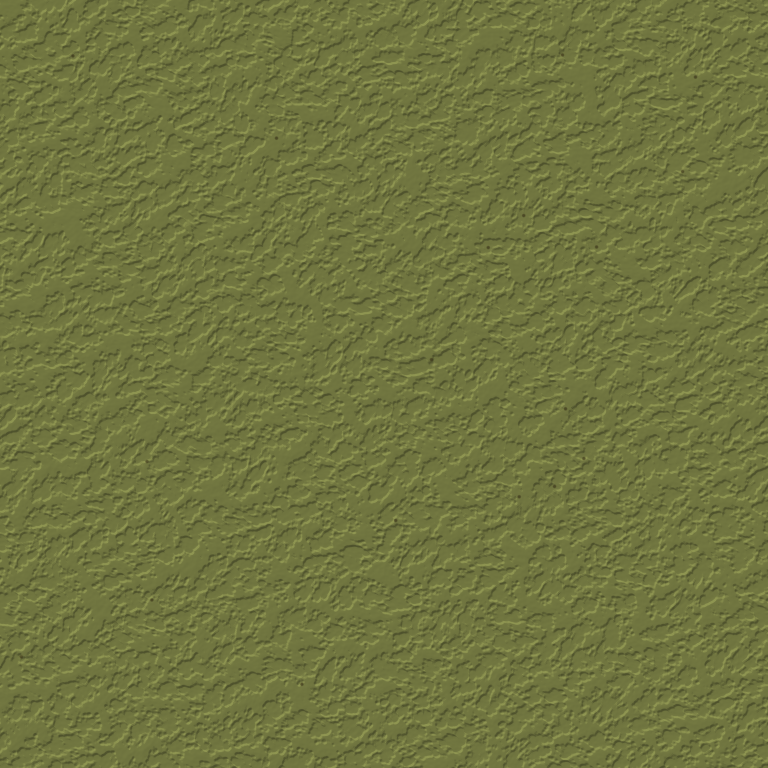
A WebGL 1 fragment shader for this texture:

```glsl
precision highp float;
// Olive stucco: flat plateaus with crisp, ragged edges, slanting up to the right.
// Layered cellular noise is flattened into plateaus, then embossed by comparing
// the height on either side of each point along the light direction.

uniform vec2 u_resolution;

vec2 hash2(vec2 cell) {
  vec2 k = vec2(dot(cell, vec2(127.1, 311.7)), dot(cell, vec2(269.5, 183.3)));
  return fract(sin(k) * 43758.55);
}

// Distance to the nearest scattered point
float cellular(vec2 p) {
  vec2 cell = floor(p);
  vec2 local = fract(p);
  float nearest = 4.0;
  for (int y = -1; y <= 1; y++) {
    for (int x = -1; x <= 1; x++) {
      vec2 neighbour = vec2(float(x), float(y));
      vec2 toPoint = neighbour + hash2(cell + neighbour) - local;
      nearest = min(nearest, dot(toPoint, toPoint));
    }
  }
  return sqrt(nearest);
}

// Plaster height: slightly stretched octaves pressed into plateaus
float plasterHeight(vec2 p) {
  vec2 along = vec2(0.92, 0.39);
  vec2 across = vec2(-0.39, 0.92);
  vec2 q = vec2(dot(p, along) * 25.0, dot(p, across) * 40.0);
  q += 0.12 * sin(q.yx * 1.7 + vec2(0.4, 2.1));

  // Finer octaves are rounder, which breaks the edges up
  vec2 fine = q * vec2(1.25, 1.0);
  float rough = 0.46 * cellular(q)
              + 0.3 * cellular(fine * 2.1 + 7.3)
              + 0.19 * cellular(fine * 4.3 + 19.7);
  return smoothstep(0.335, 0.475, rough) + 0.6 * rough;
}

// Rare tiny pits, one candidate per grid cell
float pits(vec2 p) {
  vec2 grid = p * 24.0;
  vec2 cell = floor(grid);
  vec2 centre = 0.2 + 0.6 * hash2(cell + 51.0);
  float present = step(0.98, hash2(cell + 93.0).x);
  return present * (1.0 - smoothstep(0.02, 0.08, distance(fract(grid), centre)));
}

void main() {
  vec2 p = gl_FragCoord.xy / min(u_resolution.x, u_resolution.y);

  // Emboss with light from the upper left
  vec2 toLight = normalize(vec2(-0.5, 0.85)) * 0.0015;
  float relief = plasterHeight(p - toLight) - plasterHeight(p + toLight);

  vec3 olive = vec3(0.44, 0.46, 0.25);
  vec3 color = olive * (1.0 + 0.27 * clamp(relief, -1.2, 1.0));
  color = mix(color, vec3(0.2, 0.17, 0.08), 0.6 * pits(p));
  gl_FragColor = vec4(color, 1.0);
}
```
